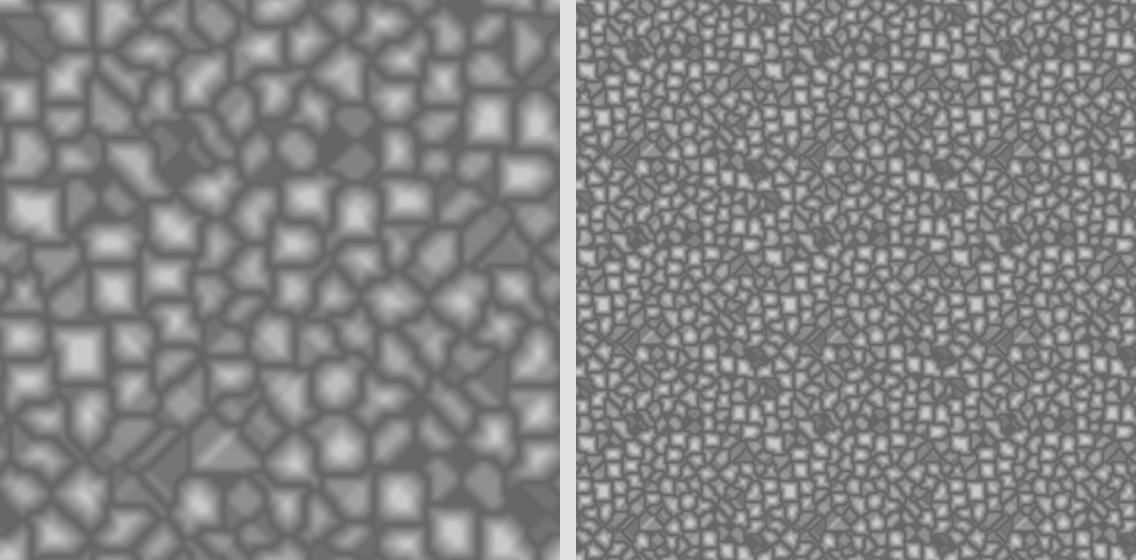
Left: one tile. Right: repeated 3 by 3.
This texture is drawn by a WebGL 1 fragment shader. Its source:

```glsl
precision highp float;
// Grey bevelled blocks: a wrapping cellular pattern in the Chebyshev metric.
// Brightness follows the gap between the two nearest seed distances, so the
// seams are dark and the block tops are flat, ridged or bright; then softened.

uniform vec2 u_resolution;

const float CELLS = 12.0;           // seeds per tile side
const float BLUR_STEP = 1.0 / 250.0; // tap spacing in canvas units
const float SEAM_GREY = 0.395;
const float TOP_GREY = 0.79;

vec2 hash22(vec2 p) {
  vec2 q = vec2(dot(p, vec2(127.1, 311.7)), dot(p, vec2(269.5, 183.3)));
  return fract(sin(q + 4.7) * 43758.545);
}

float chebyshev(vec2 v) {
  return max(abs(v.x), abs(v.y));
}

// Second nearest minus nearest seed distance, in cells; wraps every period.
float seedGap(vec2 p, float period) {
  vec2 cell = floor(p);
  vec2 local = p - cell;
  float nearest = 9.0;
  float second = 9.0;
  for (int j = -2; j <= 2; j++) {
    for (int i = -2; i <= 2; i++) {
      vec2 offset = vec2(float(i), float(j));
      vec2 seed = offset + hash22(mod(cell + offset, period));
      float d = chebyshev(seed - local);
      second = min(second, max(nearest, d));
      nearest = min(nearest, d);
    }
  }
  return second - nearest;
}

float blockGrey(float gap) {
  return clamp(0.378 + 0.54 * gap, SEAM_GREY, TOP_GREY);
}

// Binomial 3x3 blur of the blocks
float softBlocks(vec2 uv, float stepSize) {
  float sum = 0.0;
  for (int j = -1; j <= 1; j++) {
    for (int i = -1; i <= 1; i++) {
      vec2 tap = vec2(float(i), float(j));
      vec2 weight = 2.0 - abs(tap);
      float gap = seedGap((uv + tap * stepSize) * CELLS, CELLS);
      sum += weight.x * weight.y * blockGrey(gap);
    }
  }
  return sum / 16.0;
}

void main() {
  vec2 uv = gl_FragCoord.xy / u_resolution;
  gl_FragColor = vec4(vec3(softBlocks(uv, BLUR_STEP)), 1.0);
}
```
